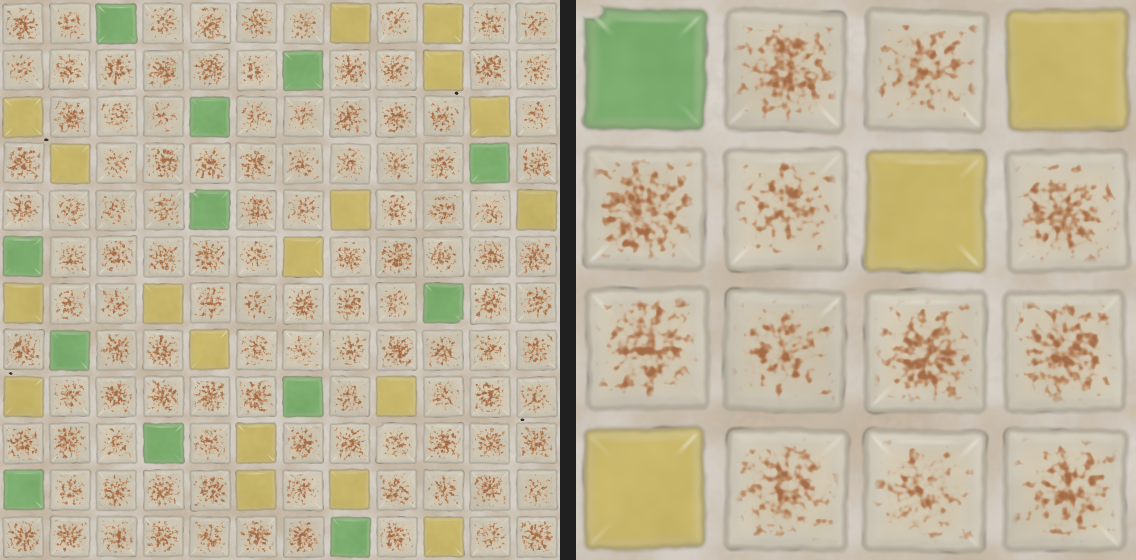
Left, the full canvas; right, a detail of the centre.
Reproduce this texture procedurally as a WebGL 1 fragment shader.

```glsl
precision highp float;
// Glazed mosaic: 12 by 12 cream tiles with rust speckles, some yellow and green, in pale worn grout.

uniform vec2 u_resolution;

const float COUNT = 12.0;
const float TAU = 6.2831853;
const float HALF_SIDE = 0.43;

const vec3 GROUT_PALE = vec3(0.835, 0.81, 0.775);
const vec3 GROUT_BEIGE = vec3(0.765, 0.71, 0.635);
const vec3 CREAM = vec3(0.81, 0.77, 0.685);
const vec3 CREAM_EDGE = vec3(0.795, 0.77, 0.71);
const vec3 YELLOW = vec3(0.775, 0.705, 0.415);
const vec3 GREEN = vec3(0.48, 0.67, 0.425);
const vec3 RIM_GREY = vec3(0.68, 0.655, 0.595);
const vec3 RUST_LIGHT = vec3(0.75, 0.58, 0.435);
const vec3 RUST_DARK = vec3(0.62, 0.385, 0.24);

float hash(vec2 p) {
  vec3 q = fract(p.xyx * 0.1031);
  q += dot(q, q.yzx + 33.33);
  return fract((q.x + q.y) * q.z);
}

float rnd(vec2 id, float seed) {
  return hash(id + seed * vec2(17.3, 29.7));
}

float corner(vec2 i, vec2 f, vec2 o, vec2 period) {
  float a = TAU * hash(mod(i + o, period) + 3.7);
  return dot(vec2(cos(a), sin(a)), f - o);
}

// Gradient noise that wraps at the given period
float gnoise(vec2 p, vec2 period) {
  vec2 i = floor(p), f = fract(p);
  vec2 u = f * f * f * (f * (f * 6.0 - 15.0) + 10.0);
  float low = mix(corner(i, f, vec2(0, 0), period), corner(i, f, vec2(1, 0), period), u.x);
  float high = mix(corner(i, f, vec2(0, 1), period), corner(i, f, vec2(1, 1), period), u.x);
  return mix(low, high, u.y);
}

// Noise over the whole wall, with a whole number of lattice cells
float wallNoise(vec2 p, float scale) {
  return gnoise(p * scale, vec2(COUNT * scale));
}

float sdRoundBox(vec2 q, float halfSide, float radius) {
  vec2 d = abs(q) - halfSide + radius;
  return length(max(d, 0.0)) + min(max(d.x, d.y), 0.0) - radius;
}

float sameColumn(float a, float b) {
  return step(abs(mod(a - b + 0.5, COUNT) - 0.5), 0.5);
}

// x: yellow tile, y: green tile; positions are drawn anew in each row
vec2 accent(vec2 id) {
  vec2 row = vec2(id.y, 5.0);
  float first = floor(COUNT * rnd(row, 1.0));
  float second = first + 2.0 + floor(4.0 * rnd(row, 2.0));
  float third = first + 6.0 + floor(5.0 * rnd(row, 3.0));
  float yellow = max(sameColumn(id.x, first), sameColumn(id.x, second) * mod(id.y, 2.0));
  return vec2(yellow, sameColumn(id.x, third));
}

// Rust flecks, dense in the middle and stretched outwards; x: cover, y: depth, z: tan haze
vec3 speckles(vec2 q, vec2 id) {
  vec2 c = q - 0.1 * (vec2(rnd(id, 4.0), rnd(id, 5.0)) - 0.5);
  float r = length(c);
  float turn = atan(c.y, c.x + 1e-5) / TAU;
  vec2 shift = 200.0 * vec2(rnd(id, 6.0), rnd(id, 7.0));
  float blots = gnoise(c * 12.0 + shift, vec2(512.0));
  float fine = gnoise(c * 25.0 + shift.yx, vec2(512.0));
  float rays = gnoise(vec2(turn * 22.0, r * 10.0 + shift.x), vec2(22.0, 512.0));
  float n = mix(blots, 0.7 * rays + 0.6 * blots, smoothstep(0.04, 0.18, r)) + 0.45 * fine;
  float limit = mix(-0.12, 0.3, smoothstep(0.02, 0.46, r)) + 0.2 * (rnd(id, 8.0) - 0.5);
  float inside = 1.0 - smoothstep(0.29, 0.39, max(abs(q.x), abs(q.y)));
  float cover = smoothstep(limit - 0.06, limit + 0.2, n);
  float haze = smoothstep(limit - 0.35, limit + 0.1, n) * (1.0 - smoothstep(0.1, 0.4, r));
  return vec3(cover * inside, smoothstep(0.08, 0.5, n - limit), haze);
}

vec3 groutColor(vec2 p, float sd) {
  float grain = wallNoise(p, 8.0) + 0.7 * wallNoise(p, 19.0);
  float across = 1.0 - smoothstep(0.06, 0.2, abs(fract(p.y + 0.5) - 0.5));
  float stain = 0.6 * wallNoise(p, 0.5) + 0.6 * wallNoise(p, 2.0) + 0.35 * grain + 0.25 * across;
  vec3 col = mix(GROUT_PALE, GROUT_BEIGE, smoothstep(-0.25, 0.6, stain)) + 0.035 * grain;
  // Dark joint beside each tile, deeper in places
  float joint = 1.0 - smoothstep(0.0, 0.03, sd);
  col *= 1.0 - joint * (0.1 + 0.2 * smoothstep(0.1, 0.5, wallNoise(p, 4.0)));
  // Rare pits along the joints
  vec2 id = mod(floor(p + 0.5), COUNT);
  vec2 f = fract(p + 0.5) - 0.5 - vec2(0.6 * (rnd(id, 9.0) - 0.5), 0.0);
  float pit = length(f * vec2(0.7, 1.0)) + 0.02 * wallNoise(p, 12.0);
  return mix(col, vec3(0.2, 0.17, 0.13), (1.0 - smoothstep(0.015, 0.04, pit)) * step(rnd(id, 10.0), 0.04));
}

vec3 tileColor(vec2 q, vec2 id, float sd, float cloud) {
  vec2 kind = accent(id);
  float plain = max(kind.x, kind.y);
  vec3 cream = mix(CREAM, CREAM_EDGE, smoothstep(-0.2, -0.05, sd));
  vec3 base = mix(mix(cream, YELLOW, kind.x), GREEN, kind.y);
  vec3 col = base * (0.985 + 0.03 * rnd(id, 11.0)) + 0.03 * cloud;
  vec3 fleck = speckles(q, id);
  col = mix(col, RUST_LIGHT, 0.28 * fleck.z * (1.0 - plain));
  col = mix(col, mix(RUST_LIGHT, RUST_DARK, fleck.y), 0.88 * fleck.x * (1.0 - plain));
  // Bevel with creased corners, lit from above
  float bevel = smoothstep(-0.11, -0.05, sd);
  float side = smoothstep(-0.03, 0.03, abs(q.x) - abs(q.y));
  col += 0.02 * bevel * mix(sign(q.y), 0.6 * sign(q.x), side);
  col = mix(col, CREAM_EDGE, 0.22 * plain * bevel);
  col = mix(col, mix(RIM_GREY, base * 0.84, 0.6 * plain), 0.85 * smoothstep(-0.045, -0.005, sd));
  // Glints on the creases and along the upper edge
  vec2 a = abs(q);
  float reach = smoothstep(0.22, 0.33, max(a.x, a.y)) * (1.0 - smoothstep(0.36, 0.4, max(a.x, a.y)));
  float crease = (1.0 - smoothstep(0.0, 0.04, abs(a.x - a.y))) * reach;
  float edge = (1.0 - smoothstep(0.0, 0.03, abs(q.y - 0.35))) * (1.0 - smoothstep(0.08, 0.3, a.x));
  float shine = crease * smoothstep(0.3, 1.0, rnd(id + sign(q) * 0.37, 12.0)) + 0.6 * edge * rnd(id, 13.0);
  return mix(col, vec3(0.93, 0.92, 0.87), 0.5 * shine);
}

void main() {
  vec2 p = gl_FragCoord.xy / u_resolution * COUNT;
  float pixel = COUNT / min(u_resolution.x, u_resolution.y);
  vec2 id = mod(floor(p), COUNT);

  // Slightly shifted and turned tile with an uneven outline
  vec2 q = fract(p) - 0.5 - 0.025 * (vec2(rnd(id, 14.0), rnd(id, 15.0)) - 0.5);
  float tilt = 0.05 * (rnd(id, 16.0) - 0.5);
  q += tilt * vec2(-q.y, q.x);
  float sd = sdRoundBox(q, HALF_SIDE, 0.055) + 0.018 * wallNoise(p, 3.0) + 0.012 * wallNoise(p, 9.0);

  // A few tiles have a broken corner
  vec2 brokenCorner = HALF_SIDE * (2.0 * step(0.5, vec2(rnd(id, 17.0), rnd(id, 18.0))) - 1.0);
  float chip = 0.1 - length(q - brokenCorner) + 0.06 * wallNoise(p, 6.0);
  sd = mix(sd, max(sd, chip), step(rnd(id, 19.0), 0.03));

  float soft = max(0.5 * pixel, 0.012);
  float cover = 1.0 - smoothstep(-soft, soft, sd);
  vec3 tile = tileColor(q, id, sd, wallNoise(p, 2.0) + 0.5 * wallNoise(p, 7.0));
  gl_FragColor = vec4(mix(groutColor(p, sd), tile, cover), 1.0);
}
```
